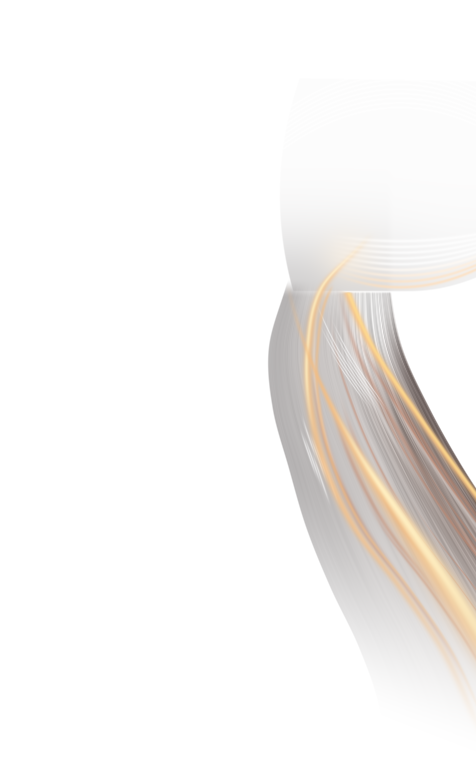
Write a Shadertoy shader that draws this background.

```glsl
// Pale flowing ribbons with glowing amber strands on white.

float hash(vec2 p) {
    return fract(sin(dot(p, vec2(127.1, 311.7))) * 43758.5453);
}

float noise(vec2 p) {
    vec2 i = floor(p), f = fract(p);
    f = f * f * (3.0 - 2.0 * f);
    return mix(mix(hash(i), hash(i + vec2(1, 0)), f.x),
               mix(hash(i + vec2(0, 1)), hash(i + vec2(1, 1)), f.x), f.y);
}

// Smooth curve through ten evenly spaced knots
float path(float k[10], float t) {
    t = clamp(t, 0.0, 8.999);
    int i = int(t);
    float f = fract(t);
    float a = k[max(i - 1, 0)], b = k[i], c = k[i + 1], d = k[min(i + 2, 9)];
    return b + 0.5 * f * (c - a + f * (2.0 * a - 5.0 * b + 4.0 * c - d
             + f * (3.0 * (b - c) + d - a)));
}

// Soft line profile
float glow(float d, float width) {
    return exp(-d * d / (width * width));
}

// Window that opens at a and closes at b
float span(float a, float b, float soft, float v) {
    return smoothstep(a - soft, a + soft, v) * (1.0 - smoothstep(b - soft, b + soft, v));
}

void mainImage(out vec4 fragColor, in vec2 fragCoord) {
    vec2 uv = fragCoord / iResolution.xy;
    float x = uv.x, h = uv.y;
    float aa = 1.0 / iResolution.x;
    float t = (0.703 - h) * 12.8;

    // Ribbon borders and the three main strands
    float left = path(float[10](0.64, 0.600, 0.565, 0.573, 0.607, 0.644, 0.695, 0.755, 0.797, 0.803), t);
    float right = path(float[10](0.815, 0.820, 0.845, 0.902, 0.973, 1.056, 1.14, 1.22, 1.31, 1.40), t);
    float beam = path(float[10](0.59, 0.607, 0.644, 0.699, 0.770, 0.856, 0.941, 1.02, 1.10, 1.17), t);
    float amber = path(float[10](0.785, 0.678, 0.649, 0.653, 0.684, 0.745, 0.841, 0.927, 0.987, 1.035), t);
    float outer = path(float[10](0.69, 0.726, 0.782, 0.866, 0.956, 1.052, 1.15, 1.24, 1.33, 1.42), t);

    vec3 orange = vec3(0.96, 0.74, 0.50);
    vec3 cream = vec3(1.0, 0.94, 0.76);
    vec3 col = vec3(1.0);

    // Upper veil: pale, greyer toward its lower left
    float veilEdge = 0.588 + 1.8 * (h - 0.746) * (h - 0.746);
    float veilBase = 0.621 + 0.9 * pow(max(x - 0.86, 0.0), 2.0);
    float veil = smoothstep(-aa, aa, x - veilEdge) * span(veilBase, 0.898 - 0.01 * (x - 0.63), 0.0015, h);
    float low = 1.0 - smoothstep(0.62, 0.80, h);
    float shade = 0.012 + (0.035 * low + 0.11 * low * low * low) * mix(1.0, 0.35, smoothstep(0.6, 1.0, x));
    shade += 0.025 * low * (1.0 - smoothstep(0.81, 0.83, x));
    col -= veil * shade * vec3(0.97, 1.0, 1.0);

    // Lower ribbon: grey on the left, brown on the right
    float s = (x - left) / (right - left);
    float fade = smoothstep(0.38, 0.08, h + 0.25 * (x - 0.70));
    float body = smoothstep(-aa, aa, x - left) * smoothstep(-aa, aa, right - x);
    body *= 1.0 - smoothstep(mix(0.612, 0.617, smoothstep(0.68, 0.73, x)),
                             mix(0.638, 0.621, smoothstep(0.68, 0.73, x)), h);
    vec3 tone = mix(vec3(0.71, 0.70, 0.70), vec3(0.79, 0.775, 0.77), smoothstep(0.0, 0.4, s));
    tone = mix(tone, vec3(0.60, 0.55, 0.53), smoothstep(0.48, 0.80, s) * smoothstep(0.60, 0.40, h));
    tone = mix(tone, vec3(0.88), 0.8 * span(0.62, 0.93, 0.1, s) * smoothstep(0.46, 0.58, h));
    tone = mix(tone, vec3(0.43, 0.38, 0.37), 0.75 * smoothstep(0.83, 1.0, s) * smoothstep(0.60, 0.50, h));

    // Fine grain running along the ribbon
    float grain = noise(vec2(s * 75.0, h * 7.0)) + 0.6 * noise(vec2(s * 150.0, h * 11.0)) - 0.8;
    tone += grain * mix(0.025, 0.19, smoothstep(0.4, 0.8, s));
    tone = mix(tone, vec3(0.88), 0.45 * smoothstep(0.57, 0.63, h) * smoothstep(0.05, 0.3, s));
    col = mix(col, mix(tone, vec3(1.0), fade), body);

    // Scattered rust and silver fibres between the strands
    float lit = body * (1.0 - fade);
    for (int i = 0; i < 22; i++) {
        float n = float(i), r = hash(vec2(n, 3.0));
        float start = 0.12 + 0.38 * hash(vec2(n, 7.0));
        float line = glow(x - mix(amber, outer, r), 0.002 + 0.004 * hash(vec2(n, 5.0)));
        vec3 fibre = mix(vec3(0.76, 0.53, 0.43), vec3(0.90, 0.88, 0.87), step(0.65, hash(vec2(n, 9.0))));
        col = mix(col, fibre, 0.5 * lit * line * span(start - 0.1, start + 0.1, 0.06, h));
    }

    // Short white scratches
    for (int i = 0; i < 7; i++) {
        float n = float(i), r = hash(vec2(n, 21.0));
        float scratch = glow(s - 0.14 - 0.012 * n, 0.006) * span(0.35 + 0.06 * r, 0.40 + 0.05 * r, 0.015, h);
        scratch += glow(x - outer + 0.055 + 0.006 * n, 0.0018) * span(0.48, 0.53 + 0.06 * r, 0.02, h);
        col = mix(col, vec3(0.97), 0.6 * body * min(scratch, 1.0));
    }

    // Main strands: amber curve, wide beam, thin outer line
    float wide = mix(0.004, 0.026, smoothstep(0.52, 0.20, h));
    float dim = 1.0 - 0.65 * fade;
    float top = 1.0 - smoothstep(0.64, 0.70, h);
    col = mix(col, orange, 0.75 * glow(x - amber, 0.009) * top * (1.0 - fade));
    col = mix(col, cream, 0.75 * glow(x - amber + 0.003, 0.004) * top * smoothstep(0.42, 0.52, h));
    col = mix(col, orange, 0.55 * glow(x - amber - 0.018, 0.004) * lit);
    col = mix(col, orange, 0.85 * body * dim * glow(x - beam + 0.2 * wide, wide * 1.25) * smoothstep(0.66, 0.46, h));
    col = mix(col, cream, 0.95 * body * dim * glow(x - beam - 0.3 * wide, wide * 0.65) * smoothstep(0.50, 0.36, h));
    col = mix(col, orange, 0.85 * body * glow(x - outer, 0.009));
    col = mix(col, vec3(1.0, 0.86, 0.56), 0.8 * body * glow(x - outer - 0.003, 0.005));

    // Arcs sweeping across the veil, warm at its base
    for (int i = 0; i < 9; i++) {
        float n = float(i);
        float arc = 0.626 + 0.0075 * n + (0.9 - 0.07 * n) * (x - 0.84) * (x - 0.84);
        float band = glow(h - arc, 0.0022) * smoothstep(0.68, 0.82, x);
        col = mix(col, mix(vec3(1.0, 0.87, 0.73), vec3(1.0), smoothstep(0.0, 4.0, n)), 0.7 * band);
        float crest = 0.86 + 0.006 * n - 0.9 * (x - 0.84) * (x - 0.84);
        col = mix(col, vec3(1.0), 0.6 * veil * glow(h - crest, 0.0015));
    }
    col = mix(col, vec3(1.0, 0.95, 0.88), 0.5 * glow(length((uv - vec2(0.73, 0.665)) * vec2(0.62, 1.0)), 0.035));

    fragColor = vec4(clamp(col, 0.0, 1.0), 1.0);
}
```
